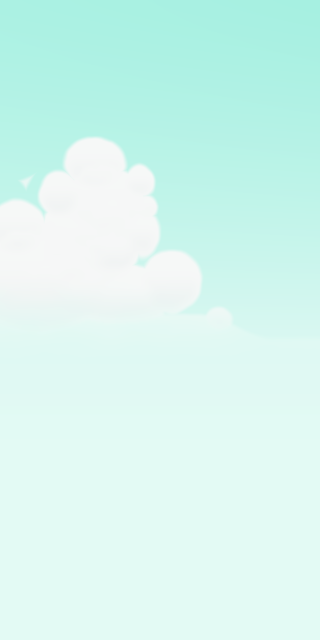
Write a WebGL 2 fragment shader that draws this texture.

```glsl
#version 300 es
precision highp float;
// A soft white cumulus bank over a mint sky, sinking into pale mist.
// Elliptical lobes form the outline and shading, smaller puffs add relief,
// and vertical gradients dissolve the base of the cloud into the mist.

#define EDGE 0.008          // softness of the cloud outline
#define WOBBLE 0.006        // irregularity of the outline
#define HORIZON 0.937       // height of the mist line, canvas is 1 by 2
#define SKY_TOP vec3(0.650, 0.940, 0.882)
#define SKY_LOW vec3(0.850, 0.970, 0.945)
#define MIST vec3(0.890, 0.980, 0.957)
#define CLOUD_LIGHT vec3(0.966, 0.971, 0.969)
#define CLOUD_SHADE vec3(0.932, 0.945, 0.945)

uniform vec2 u_resolution;
out vec4 fragColor;

// Centre and radii, broad masses first, then the rim
const vec4 LOBES[12] = vec4[12](
    vec4(0.325, 1.375, 0.130, 0.104), vec4(0.286, 1.258, 0.161, 0.161),
    vec4(0.117, 1.128, 0.234, 0.169), vec4(0.365, 1.083, 0.195, 0.096),
    vec4(0.448, 1.271, 0.050, 0.076), vec4(0.456, 1.354, 0.034, 0.037),
    vec4(0.437, 1.432, 0.047, 0.052), vec4(0.187, 1.393, 0.065, 0.073),
    vec4(0.052, 1.292, 0.089, 0.086), vec4(0.297, 1.492, 0.096, 0.080),
    vec4(0.534, 1.120, 0.094, 0.099), vec4(0.685, 1.005, 0.039, 0.034));

const vec4 PUFFS[7] = vec4[7](
    vec4(0.310, 1.430, 0.085, 0.055), vec4(0.385, 1.330, 0.085, 0.065),
    vec4(0.235, 1.270, 0.078, 0.050), vec4(0.335, 1.215, 0.075, 0.052),
    vec4(0.060, 1.225, 0.085, 0.055), vec4(0.200, 1.150, 0.105, 0.050),
    vec4(0.400, 1.085, 0.080, 0.050));

float hash(vec2 p) {
    return fract(sin(dot(p, vec2(127.1, 311.7))) * 43758.5453);
}

float noise(vec2 p) {
    vec2 i = floor(p), f = fract(p);
    f = f * f * (3.0 - 2.0 * f);
    return mix(mix(hash(i), hash(i + vec2(1, 0)), f.x),
               mix(hash(i + vec2(0, 1)), hash(i + vec2(1, 1)), f.x), f.y);
}

float fbm(vec2 p) {
    return 0.6 * noise(p) + 0.3 * noise(p * 2.1 + 7.3) + 0.1 * noise(p * 4.3 + 2.9);
}

// 1 well inside, 0 outside
float inside(float d, float softness) {
    return 1.0 - smoothstep(-softness, softness, d);
}

float ellipse(vec2 p, vec4 e) {
    return (length((p - e.xy) / e.zw) - 1.0) * min(e.z, e.w);
}

vec3 skyColor(vec2 p) {
    float t = pow(clamp((2.0 - p.y) / 1.05, 0.0, 1.0), 1.35);
    vec3 sky = mix(SKY_TOP, SKY_LOW, t);
    return sky + vec3(0.020, 0.006, 0.008) * (1.0 - p.x) * (1.0 - t);
}

// Colour in rgb, coverage in a
vec4 cumulus(vec2 p) {
    vec2 warp = vec2(fbm(p * 17.0), fbm(p * 17.0 + 31.0)) - 0.5;
    vec2 rim = p + WOBBLE * 2.0 * warp;
    vec3 color = CLOUD_LIGHT;
    float outline = 1.0;
    for (int i = 0; i < 12; i++) {
        float d = ellipse(rim, LOBES[i]);
        float up = (p.y - LOBES[i].y) / LOBES[i].w;
        vec3 tone = mix(CLOUD_SHADE, CLOUD_LIGHT, smoothstep(-0.9, 0.45, up));
        color = mix(color, tone, 0.8 * inside(d + 0.015, 0.022));
        outline = min(outline, d);
    }
    // Bright crests that fade downward
    vec2 crest = p + 0.045 * warp;
    for (int i = 0; i < 7; i++) {
        float up = (crest.y - PUFFS[i].y) / PUFFS[i].w;
        float lit = inside(ellipse(crest, PUFFS[i]), 0.013) * smoothstep(-0.7, 0.6, up);
        color = mix(color, CLOUD_LIGHT, 0.8 * lit);
    }
    return vec4(color, inside(outline, EDGE));
}

// Small three-sided shred of cloud
float wisp(vec2 p) {
    vec2 q = p - vec2(0.083, 1.432);
    float d = max(dot(q, vec2(-0.37, 0.93)) - 0.010, dot(q, vec2(-0.79, -0.61)) - 0.014);
    return inside(max(d, dot(q, vec2(0.88, -0.47)) - 0.008), EDGE);
}

void main() {
    vec2 p = gl_FragCoord.xy / u_resolution * vec2(1.0, 2.0);
    vec3 color = skyColor(p);
    color = mix(color, CLOUD_LIGHT, 0.75 * wisp(p));

    // Low bank sloping away to the right
    float slope = 1.0 - smoothstep(0.62, 0.85, p.x);
    float bankTop = HORIZON + 0.08 * slope + 0.006 * (fbm(p * 14.0) - 0.5);
    float bank = inside(p.y - bankTop, mix(0.016, 0.009, slope));
    color = mix(color, mix(MIST, CLOUD_LIGHT, 0.65 * slope), bank);

    vec4 cloud = cumulus(p);
    color = mix(color, cloud.rgb, cloud.a);

    // Mist swallows the base of every cloud
    float drift = 0.05 * (fbm(p * vec2(9.0, 14.0)) - 0.5);
    float fog = 1.0 - smoothstep(0.88, 1.14, p.y + drift);
    vec3 mist = MIST - vec3(0.014, 0.003, 0.005) * smoothstep(0.55, 0.90, p.y);
    color = mix(color, mist, fog * max(bank, cloud.a));
    fragColor = vec4(color, 1.0);
}
```
